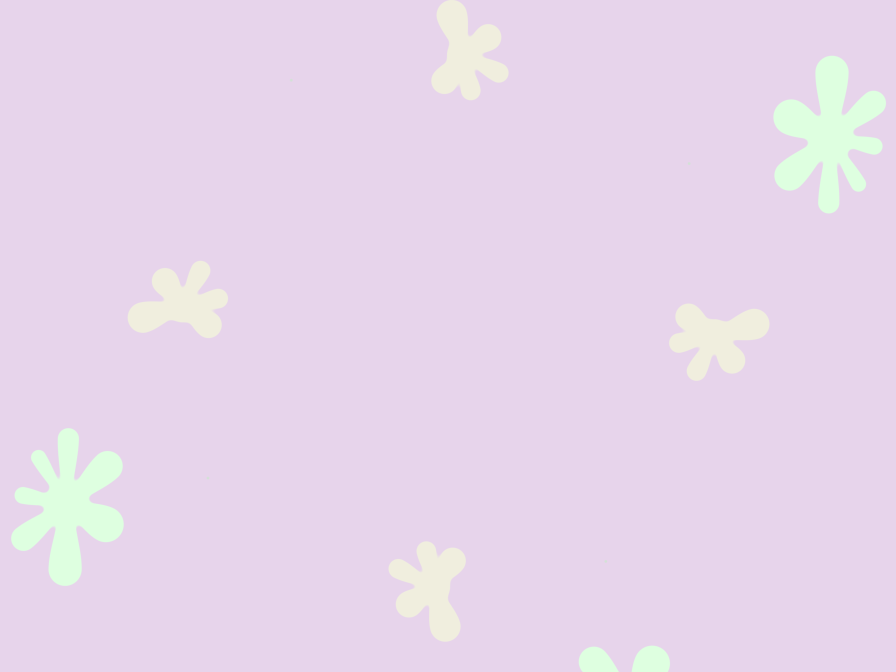
Write a WebGL 2 fragment shader that draws this pattern.

```glsl
#version 300 es
precision highp float;

// Pale paint splats scattered on lavender with four-fold rotational symmetry.
// Each splat is a smooth union of a round body and tapered lobes, whose
// angle, length and width vary by formula; quarter turns repeat the set.

uniform vec2 u_resolution;
out vec4 outColor;

const float TAU = 6.2831853;
const vec3 LAVENDER = vec3(0.905, 0.832, 0.922);
const vec3 MINT = vec3(0.87, 1.0, 0.88);
const vec3 CREAM = vec3(0.94, 0.935, 0.87);
const vec3 SPECK = vec3(0.80, 0.90, 0.81);

// Polynomial smooth minimum: rounds the creases between lobes.
float smoothMin(float a, float b, float k) {
  float h = max(k - abs(a - b), 0.0) / k;
  return min(a, b) - 0.25 * h * h * k;
}

// Drop-shaped arm from the origin: slim neck, bulbous tip.
float lobe(vec2 p, float angle, float reach, float tipRadius) {
  vec2 axis = vec2(cos(angle), sin(angle));
  float t = clamp(dot(p, axis) / reach, 0.0, 1.0);
  float radius = tipRadius * mix(0.5, 1.0, smoothstep(0.1, 1.0, t));
  return length(p - axis * reach * t) - radius;
}

// Small splat with five stubby lobes.
float creamSplat(vec2 p) {
  float d = length(p) - 0.024;
  for (int n = 0; n < 5; n++) {
    float i = float(n);
    float angle = 1.85 - 1.047 * i - 0.24 * sin(0.95 * i);
    float reach = 0.054 + 0.0087 * cos(2.4 * i + 0.6);
    float radius = 0.0182 + 0.0045 * cos(TAU * i / 5.0);
    d = smoothMin(d, lobe(p, angle, reach, radius), 0.009);
  }
  return d;
}

// Large splat with seven longer lobes.
float mintSplat(vec2 p) {
  float d = length(p) - 0.033;
  for (int n = 0; n < 7; n++) {
    float i = float(n);
    float bend = i - 4.6;
    float angle = 1.55 - 0.873 * i + 0.49 * exp(-bend * bend);
    float reach = 0.0816 + 0.0156 * cos(1.55 * i);
    float radius = 0.0188 + 0.0078 * cos(TAU * (i + 0.8) / 7.0);
    d = smoothMin(d, lobe(p, angle, reach, radius), 0.009);
  }
  return d;
}

void main() {
  // Canvas heights as units, measured from the centre of rotation.
  float pixel = 1.0 / u_resolution.y;
  vec2 p = gl_FragCoord.xy * pixel - vec2(0.6675, 0.5226);

  // Nearest distance to each kind of mark over four quarter turns.
  float cream = 1.0;
  float mint = 1.0;
  float speck = 1.0;
  for (int turn = 0; turn < 4; turn++) {
    cream = min(cream, creamSplat(p - vec2(0.0217, 0.396)));
    mint = min(mint, mintSplat(p - vec2(0.5686, 0.2726)));
    speck = min(speck, length(p - vec2(0.358, 0.234)) - 0.002);
    p = vec2(-p.y, p.x);
  }

  // Flat fills with edges about one pixel wide.
  float edge = 0.75 * pixel;
  vec3 color = LAVENDER;
  color = mix(color, SPECK, 0.7 * (1.0 - smoothstep(-edge, edge, speck)));
  color = mix(color, CREAM, 1.0 - smoothstep(-edge, edge, cream));
  color = mix(color, MINT, 1.0 - smoothstep(-edge, edge, mint));
  outColor = vec4(color, 1.0);
}
```
